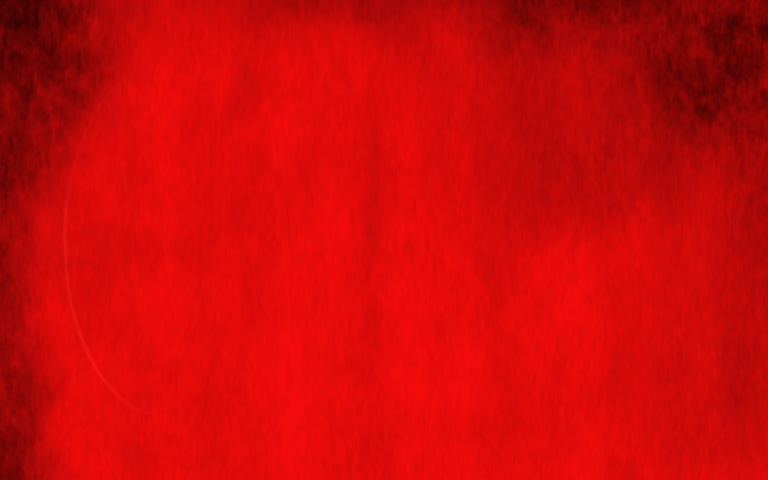
This background is drawn by a Shadertoy shader. Its source:

```glsl
const vec3 PAINT = vec3(0.925, 0.043, 0.043);
const float BASE_LIGHT = 0.965;
const float LEFT_DEPTH = 0.42;
const float MOTTLE = 0.16;
const float FIBRE = 0.10;
const float GRIME = 0.75;
const float FOLD = 0.018;
const float ARC_LIGHT = 0.045;
const vec2 ARC_CENTRE = vec2(0.34, 0.5);
const vec2 ARC_RADII = vec2(0.205, 0.365);

// Stains: centre and radii, in units of the canvas height
const int STAINS = 11;
const vec4 STAIN[STAINS] = vec4[](
    vec4(1.55, 0.94, 0.25, 0.20), vec4(1.20, 1.03, 0.28, 0.12),
    vec4(1.47, 0.80, 0.13, 0.10), vec4(1.64, 0.55, 0.16, 0.38),
    vec4(1.22, 0.60, 0.14, 0.10), vec4(1.18, 0.76, 0.30, 0.20),
    vec4(0.04, 1.00, 0.20, 0.16), vec4(0.70, 1.04, 0.42, 0.10),
    vec4(1.45, 0.20, 0.15, 0.16), vec4(0.776, 0.50, 0.014, 0.20),
    vec4(0.27, 0.48, 0.08, 0.06));
const float STAIN_DEPTH[STAINS] = float[](
    0.46, 0.40, 0.24, 0.28, 0.16, 0.13, 0.32, 0.27, 0.10, 0.06, 0.08);

vec3 hash3(vec2 cell) {
    vec3 q = fract(cell.xyx * vec3(0.1031, 0.1030, 0.0973));
    q += dot(q, q.yxz + 33.33);
    return fract((q.xxy + q.yzz) * q.zyx);
}

// Soft cellular noise, centred on zero
float cellNoise(vec2 p) {
    vec2 cell = floor(p), f = fract(p);
    float sum = 0.0, total = 0.0;
    for (int j = -1; j <= 1; j++)
    for (int i = -1; i <= 1; i++) {
        vec2 offset = vec2(i, j);
        vec3 h = hash3(cell + offset + 40.0);
        vec2 d = offset + h.xy - f;
        float weight = exp(-5.0 * dot(d, d));
        sum += weight * h.z;
        total += weight;
    }
    return sum / total - 0.5;
}

float layeredCells(vec2 p) {
    float sum = 0.0, gain = 0.5;
    for (int i = 0; i < 4; i++) {
        sum += gain * cellNoise(p);
        p = p * 2.1 + 7.3;
        gain *= 0.6;
    }
    return sum;
}

// Darkness left of the curved border of the bright area
float leftShade(vec2 p) {
    float border = 0.105 + 0.14 * smoothstep(0.5, 0.93, p.y)
                 + 0.04 * smoothstep(0.35, 0.0, p.y);
    return 1.0 - smoothstep(border - 0.14, border + 0.055, p.x);
}

float stainLight(vec2 p) {
    float light = 1.0;
    for (int i = 0; i < STAINS; i++) {
        vec2 d = (p - STAIN[i].xy) / STAIN[i].zw;
        light *= 1.0 - STAIN_DEPTH[i] * exp(-dot(d, d));
    }
    return light;
}

// Thin pale arc, fading toward the right
float arcLine(vec2 p) {
    vec2 q = (p - ARC_CENTRE) / ARC_RADII;
    float radius = length(q);
    float across = (radius - 1.0) / max(length(q / ARC_RADII) / max(radius, 0.01), 1.0);
    float fade = smoothstep(0.15, -0.75, q.x) * mix(1.0, 0.3, smoothstep(0.0, 0.5, q.y));
    return fade * exp(-pow(across / 0.0035, 2.0));
}

void mainImage(out vec4 fragColor, in vec2 fragCoord) {
    vec2 p = fragCoord / iResolution.xy * vec2(1.6, 1.0);

    // Broad shading, with ragged borders
    float mottle = layeredCells(p * vec2(9.0, 6.0));
    vec2 warped = p + 0.06 * vec2(mottle, cellNoise(p * 7.0 + 19.0));
    float light = BASE_LIGHT * stainLight(warped);
    light *= 1.0 - LEFT_DEPTH * leftShade(warped);
    float dirt = clamp(1.0 - light, 0.0, 1.0);

    // Vertical folds
    float sway = 0.02 * sin(5.0 * p.y);
    float folds = sin(22.0 * (p.x + sway)) + 0.6 * sin(51.0 * p.x + 1.7 + 2.0 * p.y);
    light += FOLD * folds;

    // Paper fibres and grime that thickens in the dark parts
    float fibre = cellNoise(p * vec2(190.0, 60.0)) + 0.6 * cellNoise(p * vec2(95.0, 22.0));
    float grime = layeredCells(p * vec2(38.0, 27.0) + 11.0);
    light += MOTTLE * mottle + FIBRE * fibre * (0.6 + dirt);
    light += GRIME * grime * dirt * smoothstep(0.05, 0.4, dirt);

    vec3 colour = PAINT * clamp(light, 0.12, 1.03);
    colour += ARC_LIGHT * arcLine(p);
    fragColor = vec4(colour, 1.0);
}
```
